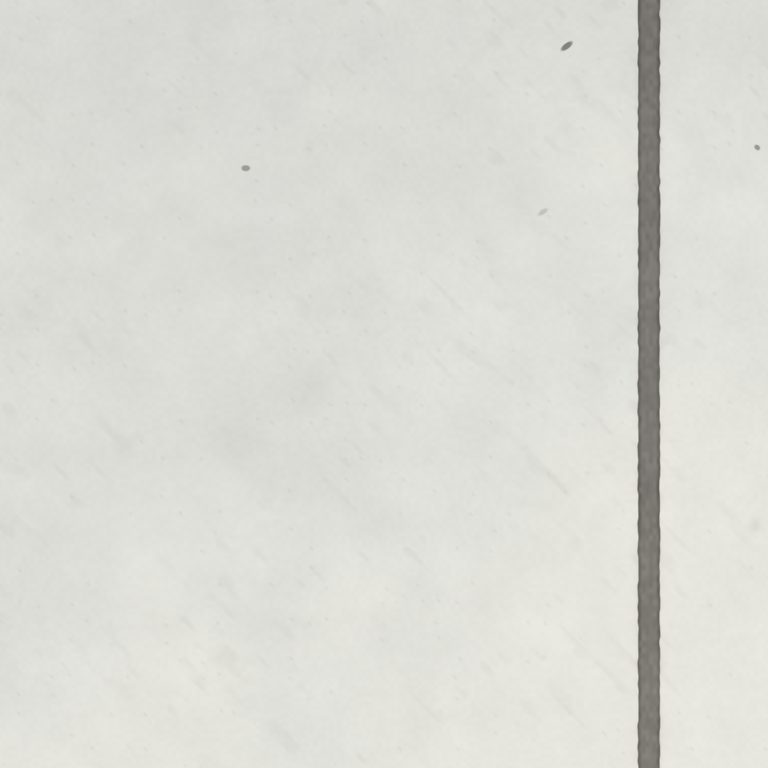
Write a WebGL 1 fragment shader that draws this texture.

```glsl
precision highp float;
// Pale stone paving with soft diagonal mottling, a few specks and one dark vertical joint.
uniform vec2 u_resolution;

float hash(vec2 p) {
  vec3 q = fract(vec3(p.xyx) * 0.1031);
  q += dot(q, q.yzx + 33.33);
  return fract((q.x + q.y) * q.z);
}

float valueNoise(vec2 p) {
  vec2 cell = floor(p);
  vec2 f = fract(p);
  f = f * f * (3.0 - 2.0 * f);
  return mix(mix(hash(cell), hash(cell + vec2(1.0, 0.0)), f.x),
             mix(hash(cell + vec2(0.0, 1.0)), hash(cell + vec2(1.0, 1.0)), f.x), f.y);
}

float fbm(vec2 p) {
  float sum = 0.0;
  float weight = 0.5;
  for (int i = 0; i < 5; i++) {
    sum += weight * valueNoise(p);
    p = mat2(0.8, 0.6, -0.6, 0.8) * p * 2.03 + 17.0;
    weight *= 0.5;
  }
  return sum;
}

// Coordinates whose first axis runs down to the right
vec2 alongGrain(vec2 p) {
  return vec2(p.x - p.y, p.x + p.y) * 0.7071;
}

// Soft round stain
float stain(vec2 p, vec2 center, float radius) {
  vec2 d = (p - center) / radius;
  return exp(-dot(d, d));
}

// Small elongated speck with a smooth edge
float speck(vec2 p, vec2 center, vec2 size, float angle, float pixel) {
  vec2 d = p - center;
  float c = cos(angle);
  float s = sin(angle);
  d = vec2(c * d.x + s * d.y, c * d.y - s * d.x) / size;
  float edge = pixel / min(size.x, size.y);
  return 1.0 - smoothstep(1.0 - edge, 1.0 + edge, length(d));
}

// Scattered faint pits, one candidate per jittered cell
float pits(vec2 p, float scale) {
  vec2 cell = floor(p * scale);
  vec2 center = 0.3 + 0.4 * vec2(hash(cell + 3.0), hash(cell + 41.0));
  vec2 d = alongGrain(fract(p * scale) - center) * vec2(1.0, 1.8);
  float present = step(0.82, hash(cell + 79.0));
  return present * (1.0 - smoothstep(0.04, 0.24, length(d)));
}

vec3 stone(vec2 uv, float pixel) {
  vec2 grain = alongGrain(uv);

  // Broad light: grey at upper left, warm and bright toward the bottom
  float tone = 0.59 - 0.70 * (uv.y - 0.5) + 0.34 * (uv.x - 0.5);
  tone -= 0.20 * stain(uv, vec2(0.17, 0.46), 0.24);
  tone += 0.9 * (fbm(uv * 5.0 + 4.0) - 0.48);
  vec3 color = mix(vec3(0.84, 0.84, 0.825), vec3(0.902, 0.902, 0.874), clamp(tone, 0.0, 1.0));

  // Mottling, diagonal streaks and fine grain
  color += 0.030 * (fbm(uv * 22.0 + 9.0) - 0.48);
  float streak = valueNoise(grain * vec2(28.0, 85.0) + 60.0);
  color -= 0.022 * smoothstep(0.70, 1.0, streak) * smoothstep(0.35, 0.65, fbm(uv * 7.0 + 30.0));
  color += 0.014 * (valueNoise(uv * 190.0) - 0.5);

  // Stains and pits
  float dirt = stain(uv, vec2(0.612, 0.434), 0.036) + stain(uv, vec2(0.395, 0.490), 0.035)
             + stain(uv, vec2(0.305, 0.430), 0.040) + stain(uv, vec2(0.470, 0.605), 0.025);
  color -= 0.017 * dirt;
  color -= 0.025 * pits(uv + 0.013, 42.0);
  color -= 0.050 * stain(uv, vec2(0.983, 0.316), 0.009);

  // Distinct dark specks
  color -= 0.36 * speck(uv, vec2(0.738, 0.940), vec2(0.0085, 0.0036), 0.65, pixel);
  color -= 0.25 * speck(uv, vec2(0.320, 0.781), vec2(0.0055, 0.0038), 0.0, pixel);
  color -= 0.28 * speck(uv, vec2(0.986, 0.808), vec2(0.0040, 0.0030), -0.7, pixel);
  color -= 0.10 * speck(uv, vec2(0.707, 0.724), vec2(0.0070, 0.0030), 0.6, pixel);
  return color;
}

void main() {
  vec2 uv = gl_FragCoord.xy / u_resolution;
  float pixel = 1.0 / min(u_resolution.x, u_resolution.y);
  vec3 color = stone(uv, pixel);

  // Joint with slightly ragged sides
  float side = sign(uv.x - 0.845);
  float ragged = 0.0016 * (valueNoise(vec2(side * 7.0 + 20.0, uv.y * 110.0)) - 0.5);
  float joint = abs(uv.x - 0.845) - 0.0142 - ragged;
  color -= 0.045 * exp(-max(joint, 0.0) / 0.004) * valueNoise(vec2(side * 5.0 + 50.0, uv.y * 60.0));

  // Filler: gritty, lighter in the middle, darker along both sides
  vec3 filler = mix(vec3(0.50, 0.49, 0.465), vec3(0.465, 0.45, 0.435), uv.y);
  filler -= 0.09 * smoothstep(-0.006, 0.0, joint);
  filler += 0.06 * (valueNoise(uv * vec2(210.0, 130.0)) - 0.5);
  filler += 0.05 * (fbm(vec2(3.0, uv.y * 14.0)) - 0.48);
  color = mix(filler, color, smoothstep(-pixel, pixel, joint));

  gl_FragColor = vec4(clamp(color, 0.0, 1.0), 1.0);
}
```
